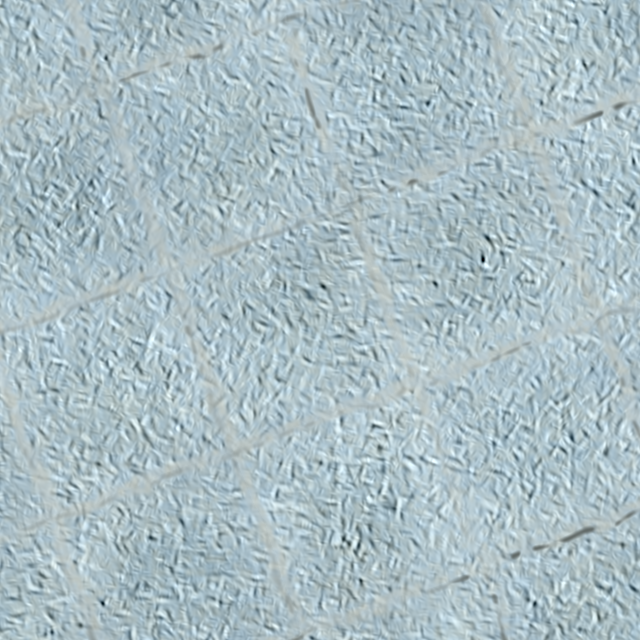
Give the GLSL for this texture, as a three.js fragment shader.

```glsl
// Weathered blue-grey paving: a tilted grid of rough slabs with pale, worn joints.
// The rough surface is a sum of small oriented wavelets scattered on a jittered
// grid; joints calm the grain and carry broken, blotchy cracks along their length.
varying vec2 vUv;

const float TAU = 6.2831853;

// Slab layout, in canvas units and radians
const float TILE_SIZE = 0.303;
const float TILE_ANGLE = 0.352;
const vec2 TILE_CORNER = vec2(0.651, 0.401);
const float JOINT_WIDTH = 0.0135;
const float JOINT_WOBBLE = 0.012;
const float CRACK_WIDTH = 0.0055;

// Grain
const float GRAIN_CELL = 0.0115;
const float GRAIN_FREQUENCY = 0.70;
const vec2 GRAIN_SPREAD = vec2(0.46, 0.74);
const float GRAIN_ANGLE = -1.08;
const float GRAIN_BEND = 0.9;
const float GRAIN_JITTER = 2.0;
const float GRAIN_CONTRAST = 0.190;
const float FINE_CONTRAST = 0.065;

// Colours
const vec3 STONE = vec3(0.668, 0.748, 0.776);
const vec3 JOINT = vec3(0.725, 0.775, 0.780);
const vec3 CRACK = vec3(0.37, 0.40, 0.39);
const vec3 WARM_SHIFT = vec3(0.036, 0.006, -0.034);
const vec3 CORE_SHADE = vec3(0.030, 0.026, 0.030);

vec3 hash3(vec2 p) {
  vec3 h = fract(p.xyx * vec3(0.1031, 0.1030, 0.0973));
  h += dot(h, h.yxz + 33.33);
  return fract((h.xxy + h.yzz) * h.zyx);
}

// Smooth value noise, 0 to 1
float noise(vec2 p) {
  vec2 i = floor(p);
  vec2 f = fract(p);
  f = f * f * (3.0 - 2.0 * f);
  float low = mix(hash3(i).x, hash3(i + vec2(1.0, 0.0)).x, f.x);
  float high = mix(hash3(i + vec2(0.0, 1.0)).x, hash3(i + vec2(1.0, 1.0)).x, f.x);
  return mix(low, high, f.y);
}

// Turns p into the frame whose first axis points along the angle
vec2 toFrame(vec2 p, float angle) {
  float c = cos(angle);
  float s = sin(angle);
  return vec2(c * p.x + s * p.y, c * p.y - s * p.x);
}

// Sum of short oriented ripples, centred on zero; a few strong ones stand out
float grain(vec2 p, float angle) {
  vec2 cell = floor(p);
  float sum = 0.0;
  for (int y = -2; y <= 2; y++) {
    for (int x = -2; x <= 2; x++) {
      vec2 id = cell + vec2(float(x), float(y));
      vec3 place = hash3(id);
      vec3 shape = hash3(id + 71.0);
      vec2 offset = p - id - place.xy;
      float turn = GRAIN_JITTER * (place.z - 0.5);
      vec2 local = toFrame(offset, angle + turn);
      vec2 r = local.yx / GRAIN_SPREAD;
      float fade = max(0.0, 1.0 - 0.25 * dot(offset, offset));
      float pitch = GRAIN_FREQUENCY * mix(0.75, 1.25, shape.z);
      float weight = 2.0 * shape.y - 1.0;
      weight *= 0.3 + abs(weight);
      sum += weight * cos(TAU * (pitch * local.y + shape.x)) * exp(-0.5 * dot(r, r)) * fade * fade;
    }
  }
  return sum;
}

void main() {
  vec2 p = vUv;

  // Slab grid with wandering edges
  vec2 wobble = vec2(noise(p * 22.0 + 5.0), noise(p * 22.0 + 43.0)) - 0.5;
  vec2 q = toFrame(p - TILE_CORNER + JOINT_WOBBLE * wobble, TILE_ANGLE) / TILE_SIZE;
  vec2 edge = (fract(q + 0.5) - 0.5) * TILE_SIZE;
  vec2 gap = abs(edge);
  float core = smoothstep(0.01, 0.11, min(gap.x, gap.y));
  float slabTone = hash3(floor(q) + 19.0).x - 0.5;

  // Joints, worn away in places
  vec2 band = 1.0 - smoothstep(vec2(0.35), vec2(1.2), gap / JOINT_WIDTH);
  float wear = smoothstep(0.15, 0.5, noise(p * 7.0 + 13.0));
  float joint = max(band.x, band.y) * mix(0.5, 1.0, wear);

  // Cracks broken into blotches of uneven width beside the joint centres
  float blotch = noise(p * 62.0 + 3.0);
  float crackWidth = CRACK_WIDTH * mix(0.6, 1.5, blotch);
  vec2 seam = 1.0 - smoothstep(vec2(0.0), vec2(1.0), abs(edge + 0.005) / crackWidth);
  float stretch = smoothstep(0.40, 0.70, noise(p * 5.0 + 57.0));
  float crack = max(0.7 * seam.x, seam.y) * smoothstep(0.35, 0.8, blotch) * mix(0.25, 0.95, stretch);

  // Grain at two scales, calmer towards the slab rims
  float angle = GRAIN_ANGLE + GRAIN_BEND * (noise(p * 5.5 + 29.0) - 0.5);
  float coarse = grain(p / GRAIN_CELL, angle);
  float fine = grain(p * 1.75 / GRAIN_CELL + 37.0, angle);
  float relief = GRAIN_CONTRAST * (coarse - 0.22 * coarse * coarse) + FINE_CONTRAST * fine;
  relief *= mix(0.75, 1.2, noise(p * 9.0 + 81.0)) * mix(0.88, 1.1, core) * mix(1.0, 0.35, joint);

  // Broad mottling, greyer slab cores, warm and blue flecks
  float mottle = 0.065 * (noise(p * 7.0 + 91.0) - 0.5) + 0.05 * (noise(p * 24.0 + 61.0) - 0.5);
  mottle += 0.022 * slabTone;
  float fleck = 1.2 * noise(p * 95.0 + 7.0) + 0.4 * noise(p * 11.0 + 23.0) - 0.8;

  vec3 slab = STONE + mottle + CORE_SHADE * (0.45 - core);
  vec3 color = mix(slab, JOINT + 0.4 * mottle, 0.85 * joint);
  color += relief + WARM_SHIFT * fleck;
  color = mix(color, CRACK, crack);
  gl_FragColor = vec4(clamp(color, 0.0, 1.0), 1.0);
}
```
